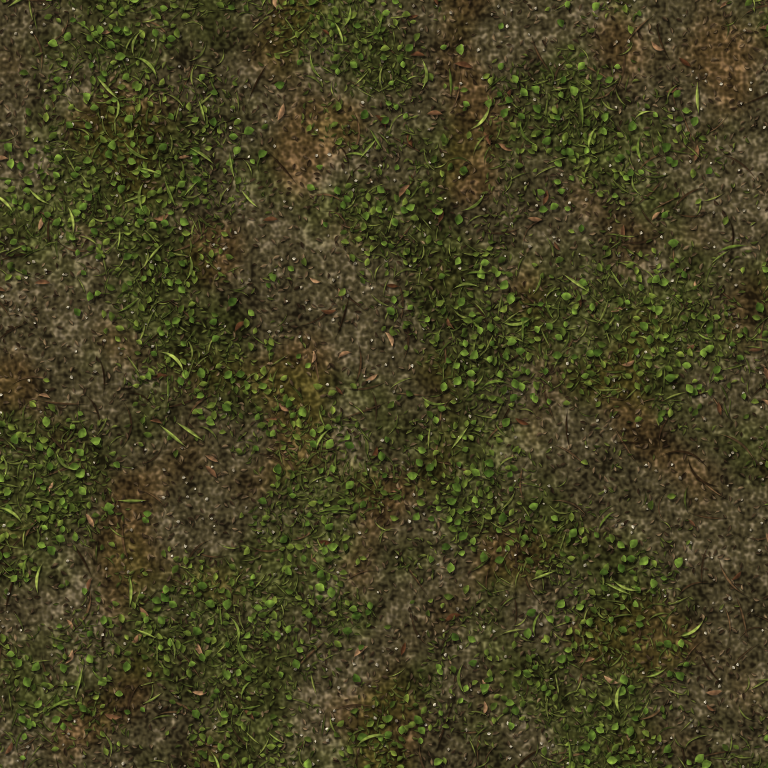
Reproduce this texture procedurally as a WebGL 2 fragment shader.

```glsl
#version 300 es
precision highp float;
// Damp forest soil overgrown with moss, small leaves and grass, strewn with litter.
uniform vec2 u_resolution;
out vec4 fragColor;

vec3 hash3(vec2 p) {
    vec3 q = fract(p.xyx * vec3(0.1031, 0.1030, 0.0973));
    q += dot(q, q.yxz + 33.33);
    return fract((q.xxy + q.yzz) * q.zyx);
}

float cornerSlope(vec2 corner, vec2 offset) {
    float angle = 6.2832 * hash3(corner).x;
    return dot(vec2(cos(angle), sin(angle)), offset);
}

// Gradient noise, roughly -0.7 to 0.7
float noise(vec2 p) {
    vec2 i = floor(p), f = p - i;
    vec2 s = f * f * f * (f * (f * 6.0 - 15.0) + 10.0);
    vec2 e = vec2(0.0, 1.0);
    float low = mix(cornerSlope(i, f), cornerSlope(i + e.yx, f - e.yx), s.x);
    float high = mix(cornerSlope(i + e, f - e), cornerSlope(i + 1.0, f - 1.0), s.x);
    return mix(low, high, s.y);
}

// Shared plant cover, with finer clumps that differ by kind
float plantCover(vec2 uv, float kind) {
    float patches = noise(uv * 5.0 + 3.7) + 0.75 * noise(uv * 13.0 + kind);
    return smoothstep(-0.25, 0.4, patches);
}

// Signed distance to a bent, pointed leaf lying along x
float leafDistance(vec2 p, vec2 halfSize, float bend) {
    float t = p.x / halfSize.x;
    return abs(p.y + bend * halfSize.x * (t * t - 0.4)) - halfSize.y * (1.0 - t * t);
}

// Lays one randomly placed, turned and tinted piece per grid cell over the ground
vec3 scatter(vec3 ground, vec2 uv, float cells, vec2 size, float amount, float clumping,
             vec3 darkTint, vec3 lightTint) {
    vec2 g = uv * cells;
    float blur = 0.8 * cells / u_resolution.y;
    for (int j = -1; j <= 1; j++) {
        for (int i = -1; i <= 1; i++) {
            vec2 cell = floor(g) + vec2(i, j);
            vec3 place = hash3(cell + cells * 3.7);
            if (place.x > amount) continue;
            vec2 centre = cell + place.yz;
            float cover = plantCover(centre / cells, cells);
            if (place.x > amount * mix(1.0, cover, clumping)) continue;

            vec3 look = hash3(cell + cells * 7.1 + 50.0);
            float angle = 6.2832 * look.x;
            mat2 turn = mat2(cos(angle), -sin(angle), sin(angle), cos(angle));
            vec2 halfSize = size * mix(0.55, 1.0, look.y);
            float bend = 0.7 * (fract(look.y * 17.0) - 0.5);
            vec2 p = turn * (g - centre);
            vec2 q = turn * (g - centre + halfSize.y * vec2(-0.5, 0.8));

            // Cast shadow, then the piece with one half lit
            float shade = smoothstep(2.0 * blur, -blur, leafDistance(q, halfSize, bend));
            ground *= 1.0 - 0.42 * shade;
            float body = smoothstep(blur, -blur, leafDistance(p, halfSize, bend));
            vec3 tint = mix(darkTint, lightTint, look.z);
            tint *= 1.0 + 0.18 * clamp(p.y / halfSize.y * 2.0, -1.0, 1.0);
            ground = mix(ground, tint, body);
        }
    }
    return ground;
}

vec3 soil(vec2 uv) {
    float tone = 0.54 + 0.35 * noise(uv * 6.0 + 20.0) + 0.45 * noise(uv * 27.0)
               + 0.5 * noise(uv * 74.0) + 0.65 * noise(uv * 175.0);
    vec3 col = mix(vec3(0.12, 0.10, 0.06), vec3(0.28, 0.25, 0.16), smoothstep(-0.05, 0.55, tone));
    col = mix(col, vec3(0.53, 0.47, 0.36), smoothstep(0.5, 1.2, tone));
    // Reddish humus drifts and dark green moss film
    col *= mix(vec3(1.0), vec3(1.03, 0.91, 0.80), smoothstep(0.0, 0.4, noise(uv * 9.0 + 41.0)));
    return col * mix(vec3(1.0), vec3(0.80, 0.91, 0.66), plantCover(uv, 150.0));
}

void main() {
    vec2 uv = gl_FragCoord.xy / u_resolution.y;
    vec3 col = soil(uv);

    // Litter: crumbs, twigs, bark chips, pale grit
    col = scatter(col, uv, 112.0, vec2(0.55, 0.22), 0.32, 0.0, vec3(0.15, 0.11, 0.07), vec3(0.46, 0.38, 0.27));
    col = scatter(col, uv, 27.0, vec2(0.70, 0.04), 0.28, 0.0, vec3(0.13, 0.09, 0.05), vec3(0.38, 0.29, 0.19));
    col = scatter(col, uv, 25.0, vec2(0.30, 0.09), 0.13, 0.0, vec3(0.28, 0.17, 0.10), vec3(0.62, 0.48, 0.34));
    col = scatter(col, uv, 71.0, vec2(0.20, 0.15), 0.15, 0.0, vec3(0.42, 0.38, 0.30), vec3(0.74, 0.70, 0.60));

    // Plants: moss, fine grass, small leaves, clover, bright blades
    col = scatter(col, uv, 149.0, vec2(0.75, 0.27), 0.68, 1.0, vec3(0.18, 0.21, 0.08), vec3(0.36, 0.38, 0.17));
    col = scatter(col, uv, 58.0, vec2(0.85, 0.08), 0.60, 1.0, vec3(0.22, 0.25, 0.10), vec3(0.45, 0.47, 0.22));
    col = scatter(col, uv, 83.0, vec2(0.56, 0.34), 0.46, 1.0, vec3(0.22, 0.27, 0.10), vec3(0.43, 0.48, 0.19));
    col = scatter(col, uv, 49.0, vec2(0.37, 0.27), 0.62, 1.0, vec3(0.23, 0.31, 0.11), vec3(0.43, 0.52, 0.20));
    col = scatter(col, uv, 31.0, vec2(0.65, 0.07), 0.28, 1.0, vec3(0.33, 0.39, 0.15), vec3(0.56, 0.60, 0.28));

    // Fine grain over everything
    col *= 1.0 + 0.35 * noise(uv * 215.0 + 9.0) + 0.2 * noise(uv * 95.0 + 5.0);
    fragColor = vec4(clamp(col, 0.0, 1.0), 1.0);
}
```
